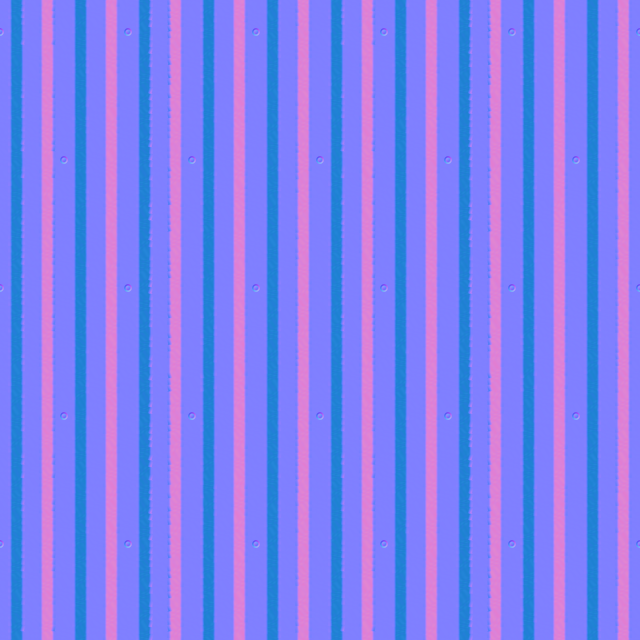
Reproduce this texture map procedurally as a Shadertoy shader.

```glsl
// Tangent-space normal map of a corrugated metal sheet with staggered bolts.
// Sloped bands, worn edges and bolt rings each add a tilt in x and y; the
// tilt is then completed to a unit normal and encoded as colour.

#define RIBS 10.0          // corrugations across
#define BOLT_ROWS 5.0      // bolt rows down
#define BAND_OFFSET 0.24   // slope centre, from rib centre, in ribs
#define BAND_HALF 0.088    // half width of a slope, in ribs
#define EDGE_SOFT 0.022    // half width of the edge blend, in ribs
#define SLOPE 0.74         // sideways tilt of the slopes
#define NOTCHES 96.0       // wear notches down each edge
#define WEAR 0.022         // deepest notch, in ribs
#define GRAIN 0.028        // tilt of the fine wrinkles
#define BOLT_RADIUS 0.0064 // in canvas widths
#define BOLT_TILT 0.42     // steepness of the bolt rim

const float TAU = 6.2831853;

float hash(vec2 p) {
    return fract(sin(dot(p, vec2(127.1, 311.7))) * 4375.85);
}

// Fine wrinkles from layered sines; whole frequencies make them wrap.
vec2 wrinkles(vec2 uv) {
    vec2 q = TAU * uv;
    float warp = 2.0 * sin(17.0 * q.y + 9.0 * q.x) + 1.5 * sin(31.0 * q.y - 23.0 * q.x);
    float a = sin(53.0 * q.x + 94.0 * q.y + warp);
    float b = sin(71.0 * q.x - 67.0 * q.y - 1.7 * warp);
    return vec2(a * b, 0.6 * a + 0.4 * b);
}

// Sawtooth notch depth down one edge, 0 to 1, with a random size per notch.
float notchDepth(float y, float edgeId) {
    float t = y * NOTCHES + hash(vec2(edgeId, 5.0));
    float size = hash(vec2(mod(floor(t), NOTCHES), edgeId));
    t = fract(t);
    return size * smoothstep(0.0, 0.25, t) * (1.0 - t) * 1.6;
}

// Mirrored slopes on both sides of each rib, with worn edges.
vec2 ribTilt(vec2 uv) {
    float x = uv.x * RIBS;
    float column = mod(floor(x), RIBS);
    float fromCentre = fract(x) - 0.5;
    float side = fromCentre < 0.0 ? -1.0 : 1.0;
    float d = abs(fromCentre) - BAND_OFFSET;
    float inner = step(d, 0.0);

    // Each edge has its own wear; every fifth rib is worst inside.
    float edgeId = mod(column, 5.0) * 4.0 + side + 2.0 * inner + 1.0;
    float wear = 0.12 + 0.6 * pow(hash(vec2(edgeId, 2.0)), 2.0);
    if (mod(column, 5.0) == 2.0 && inner > 0.5) wear = 1.0;
    float notch = wear * notchDepth(uv.y, edgeId);

    float outside = abs(d) - BAND_HALF + WEAR * notch;
    float band = 1.0 - smoothstep(-EDGE_SOFT, EDGE_SOFT, outside);
    float lip = 1.0 - smoothstep(0.0, 0.025, abs(outside - 0.035));
    vec2 grain = GRAIN * wrinkles(uv) * mix(0.12, 1.0, band);
    return vec2(side * (SLOPE * band - 0.4 * notch * lip), 0.015 * band) + grain;
}

// Round bolts on alternate rib joints, staggered from row to row.
vec2 boltTilt(vec2 uv) {
    float down = (1.0 - uv.y) * BOLT_ROWS;
    float row = floor(down);
    float joint = floor(uv.x * RIBS + 0.5);
    float present = 1.0 - mod(row + joint, 2.0);
    vec2 p = vec2(uv.x - joint / RIBS, (row + 0.25 - down) / BOLT_ROWS);
    float r = length(p) / BOLT_RADIUS;
    float rim = smoothstep(0.5, 0.75, r) * (1.0 - smoothstep(0.8, 1.1, r));
    float dish = smoothstep(0.05, 0.3, r) * (1.0 - smoothstep(0.35, 0.6, r));
    vec2 direction = p / max(length(p), 0.0001);
    return present * BOLT_TILT * (rim - 0.5 * dish) * vec2(direction.x, -direction.y);
}

void mainImage(out vec4 fragColor, in vec2 fragCoord) {
    vec2 uv = fragCoord / iResolution.xy;
    vec2 tilt = ribTilt(uv) + boltTilt(uv);
    vec3 normal = vec3(tilt, sqrt(max(1.0 - dot(tilt, tilt), 0.0)));
    fragColor = vec4(0.5 + 0.5 * normal, 1.0);
}
```
